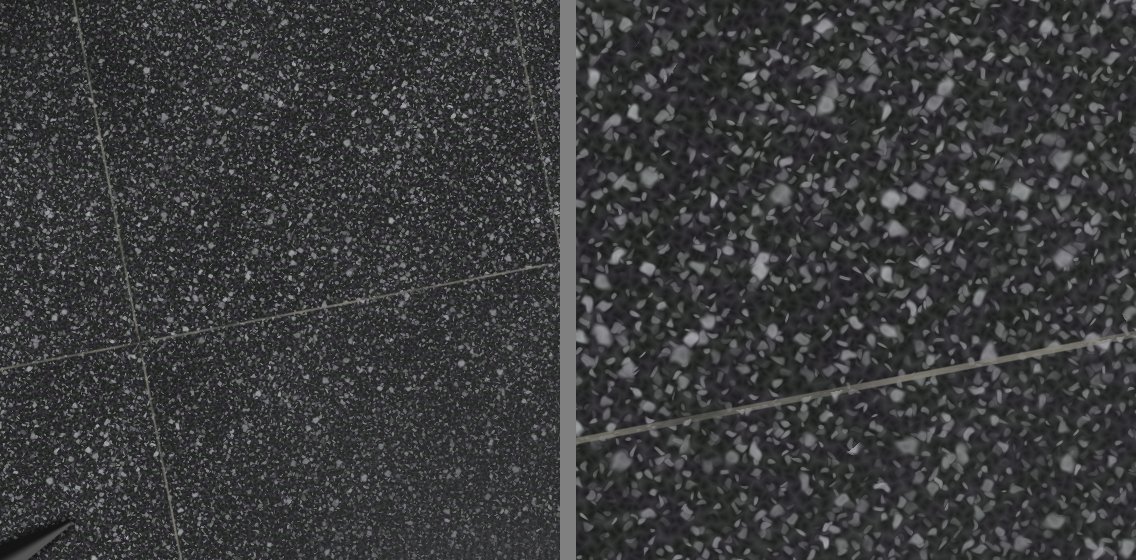
Left, the full canvas; right, a detail of the centre.
Reproduce this texture procedurally as a Shadertoy shader.

```glsl
#define TILT 0.189
#define TILE_SIZE 0.769
#define CORNER vec2(0.249, 0.388)
#define SEAM_HALF_WIDTH 0.0019
#define SEAM_COLOR vec3(0.52, 0.51, 0.47)
#define STONE_TINT vec3(0.99, 1.0, 1.02)
#define GRAIN_SCALE 170.0
#define FINE_SCALE 135.0
#define MEDIUM_SCALE 92.0
#define LARGE_SCALE 62.0
#define ROD_BASE vec2(-0.02, -0.015)
#define ROD_TIP vec2(0.12, 0.065)

vec3 hash3(vec2 cell) {
    vec3 q = fract(cell.xyx * vec3(0.1031, 0.1030, 0.0973));
    q += dot(q, q.yxz + 33.33);
    return fract((q.xxy + q.yzz) * q.zyx);
}

mat2 rotation(float angle) {
    float c = cos(angle), s = sin(angle);
    return mat2(c, -s, s, c);
}

// Distance to the nearest scattered point
float cellular(vec2 p) {
    vec2 cell = floor(p);
    float nearest = 2.0;
    for (int i = 0; i < 9; i++) {
        vec2 id = cell + vec2(i % 3 - 1, i / 3 - 1);
        nearest = min(nearest, length(id + hash3(id).xy - p));
    }
    return nearest;
}

// Soft, randomly turned elliptical chips; returns their brightness
float flecks(vec2 p, float density, float dimmest, float brightest) {
    vec2 cell = floor(p);
    float light = 0.0;
    for (int i = 0; i < 9; i++) {
        vec2 id = cell + vec2(i % 3 - 1, i / 3 - 1);
        vec3 place = hash3(id);
        vec3 look = hash3(id + 71.7);
        vec2 q = rotation(6.283 * place.z) * (p - id - place.xy);
        q.y *= mix(1.0, 2.2, look.x);
        float radius = mix(0.32, 0.58, look.y);
        float cover = 1.0 - smoothstep(0.4, 1.0, length(q) / radius);
        float shade = mix(dimmest, brightest, fract(look.z * 37.0));
        light = max(light, step(look.z, density) * cover * shade);
    }
    return light;
}

// Slow variation in roughly -1..1
float mottling(vec2 p) {
    return 0.5 * sin(p.x * 13.0 + 2.0 * sin(p.y * 9.0))
         + 0.3 * sin(p.y * 23.0 + 2.0 * sin(p.x * 17.0))
         + 0.2 * sin(dot(p, vec2(41.0, -37.0)));
}

// Dark grain with three sizes of chips, shifted per tile
vec3 terrazzo(vec2 p, vec2 tile) {
    p += 5.0 * hash3(tile + 9.0).xy;
    float patches = mottling(p);
    p += 0.0008 * sin(p.yx * 600.0 + 3.0 * sin(p * 170.0));
    float value = 0.115 + 0.125 * cellular(p * GRAIN_SCALE);
    float fine = flecks(p * FINE_SCALE + 13.0, 0.85 + 0.1 * patches, 0.05, 0.31);
    float medium = flecks(p * MEDIUM_SCALE + 57.0, 0.42 + 0.12 * patches, 0.13, 0.37);
    float large = flecks(p * LARGE_SCALE + 91.0, 0.13 + 0.05 * patches, 0.27, 0.46);
    value += max(fine, max(medium, large));
    value += 0.008 * patches + 0.012 * (hash3(tile + 4.0).x - 0.5);
    vec3 hueShift = vec3(0.006, -0.002, 0.010) * sin(p.x * 90.0 + 4.0 * sin(p.y * 70.0));
    return value * STONE_TINT + hueShift;
}

// Worn, partly filled joints between tiles
float seams(vec2 grid, float pixel) {
    vec2 joint = round(grid);
    vec2 gap = abs(grid - joint) * TILE_SIZE;
    vec2 along = grid.yx * TILE_SIZE;
    vec2 wear = 0.78 + 0.16 * sin(along * 19.0 + 1.5) + 0.12 * sin(along * 71.0 + joint * 3.0);
    wear.x *= 1.0 - 0.3 * step(0.5, joint.x);
    wear *= mix(vec2(0.35), vec2(1.0), smoothstep(0.01, 0.045, gap.yx));
    vec2 ink = 1.0 - smoothstep(SEAM_HALF_WIDTH - pixel, SEAM_HALF_WIDTH + pixel, gap);
    return clamp(max(ink.x * wear.x, ink.y * wear.y), 0.0, 1.0);
}

// Tapered rod in the corner: x is signed distance, y is position across
vec2 taperedRod(vec2 p) {
    vec2 axis = ROD_TIP - ROD_BASE, q = p - ROD_BASE;
    float t = clamp(dot(q, axis) / dot(axis, axis), 0.0, 1.0);
    float radius = mix(0.032, 0.006, t);
    float side = (axis.x * q.y - axis.y * q.x) / (length(axis) * radius);
    return vec2(length(q - axis * t) - radius, side);
}

void mainImage(out vec4 fragColor, in vec2 fragCoord) {
    vec2 p = fragCoord / iResolution.y;
    float pixel = 1.0 / iResolution.y;
    vec2 grid = rotation(TILT) * (p - CORNER) / TILE_SIZE;
    vec3 color = terrazzo(grid * TILE_SIZE, floor(grid));
    // Dim upper left, scuffed haze at lower right
    color *= 1.0 - 0.14 * (1.0 - smoothstep(0.0, 0.55, length(p - vec2(0.0, 1.0))));
    float haze = 1.0 - smoothstep(0.0, 0.75, length(p - vec2(0.9, 0.0)));
    float scuff = (1.0 - smoothstep(0.02, 0.09, p.y)) * smoothstep(0.45, 0.8, p.x);
    color = mix(color, vec3(0.235, 0.235, 0.245), 0.3 * haze + 0.15 * scuff);
    color += 0.018 * scuff * sin(p.x * 520.0);
    color = mix(color, SEAM_COLOR, 0.85 * seams(grid, pixel));
    // Rod with a soft contact shadow
    vec2 rod = taperedRod(p);
    color *= 1.0 - 0.45 * (1.0 - smoothstep(0.0, 0.018, rod.x));
    vec3 rodColor = mix(vec3(0.33), vec3(0.08), smoothstep(-0.5, 0.3, rod.y));
    color = mix(color, rodColor, 1.0 - smoothstep(-pixel, pixel, rod.x));
    fragColor = vec4(clamp(color, 0.0, 1.0), 1.0);
}
```
